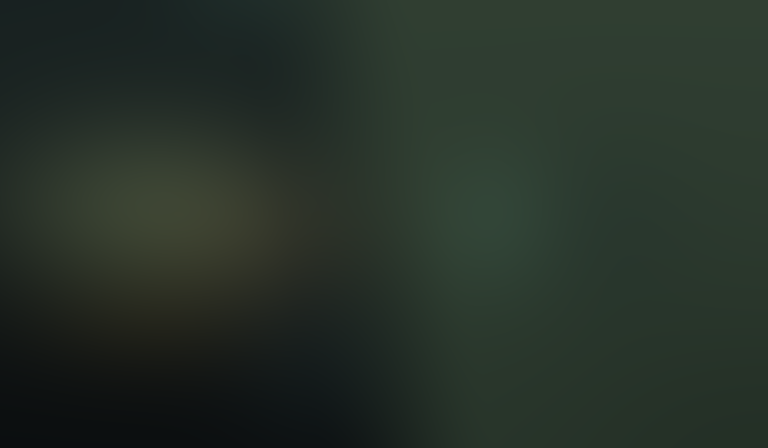
Reproduce this background procedurally as a WebGL 1 fragment shader.

```glsl
precision highp float;
// Soft blurred backdrop: dark teal left with an olive glow, misty green right.

uniform vec2 u_resolution;

// Gaussian falloff, 1 at the center, with a separate radius per axis.
float glow(vec2 uv, vec2 center, vec2 radius) {
  vec2 d = (uv - center) / radius;
  return exp(-dot(d, d));
}

void main() {
  vec2 uv = gl_FragCoord.xy / u_resolution;

  // Dark side: near black at the bottom, deep teal at the top
  vec3 shade = mix(vec3(0.043, 0.055, 0.060), vec3(0.094, 0.130, 0.128),
                   smoothstep(-0.05, 0.95, uv.y));
  shade += vec3(0.022, 0.036, 0.036) * glow(uv, vec2(0.43, 0.20), vec2(0.13, 0.22));
  shade += vec3(0.026, 0.042, 0.032) * glow(uv, vec2(0.33, 1.04), vec2(0.11, 0.13));

  // Green side: lighter at the top, dimmed in the lower right corner
  vec3 green = mix(vec3(0.160, 0.212, 0.169), vec3(0.188, 0.244, 0.194), uv.y);
  green -= vec3(0.020, 0.026, 0.020) * glow(uv, vec2(1.0, 0.0), vec2(0.30, 0.35));
  green -= vec3(0.012, 0.010, 0.002) * glow(uv, vec2(0.80, 0.50), vec2(0.11, 0.22));

  // Wide, slightly slanted transition between the two sides
  float edge = 0.53 - 0.11 * uv.y;
  vec3 color = mix(shade, green, smoothstep(edge - 0.12, edge + 0.12, uv.x));

  // Olive light with a warm lower fringe
  color += vec3(0.150, 0.160, 0.096) * glow(uv, vec2(0.19, 0.53), vec2(0.21, 0.22));
  color += vec3(0.050, 0.030, 0.014) * glow(uv, vec2(0.34, 0.47), vec2(0.14, 0.18));
  color += vec3(0.036, 0.022, 0.002) * glow(uv, vec2(0.19, 0.28), vec2(0.15, 0.14));

  // Cool green spot right of the center
  color += vec3(0.022, 0.042, 0.035) * glow(uv, vec2(0.643, 0.51), vec2(0.09, 0.18));

  gl_FragColor = vec4(color, 1.0);
}
```
